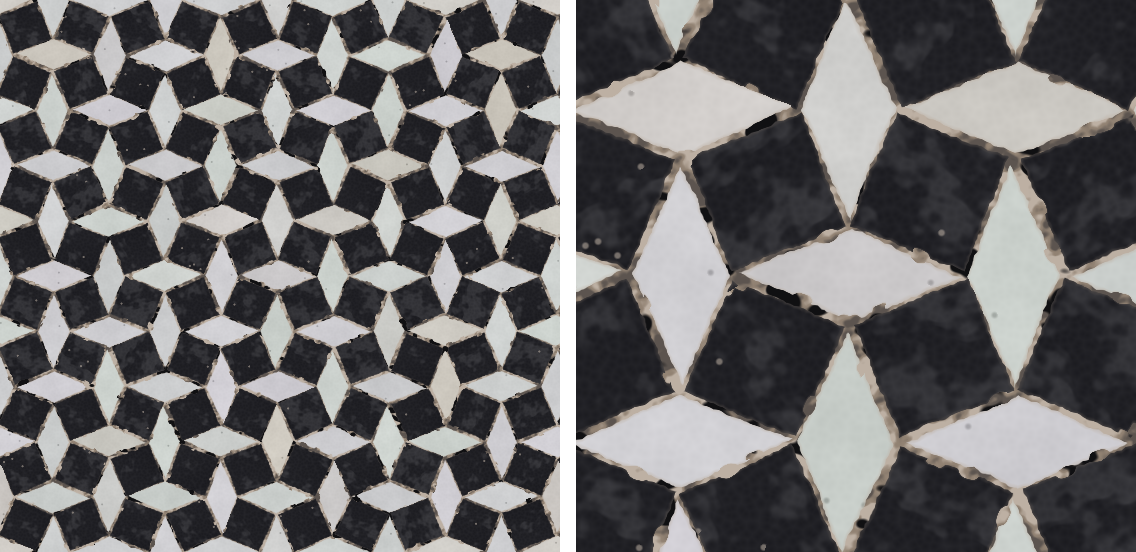
Left: the whole. Right: its middle third, enlarged.
Reproduce this pattern procedurally as a WebGL 2 fragment shader.

```glsl
#version 300 es
precision highp float;
// Worn mosaic of tilted black squares and pale rhombi set in sandy grout.
uniform vec2 u_resolution;
out vec4 fragColor;

const float TAU = 6.28319;
const float COUNT = 10.0;  // squares across and down, even so the tilt alternates
const float TILT = 0.40;   // rotation of the squares
const float GROUT = 0.016; // half the joint width, in cells

const vec3 BLACK = vec3(0.125, 0.125, 0.143);
const vec3 SLATE = vec3(0.205, 0.205, 0.222);
const vec3 CREAM = vec3(0.74, 0.69, 0.64);
const vec3 SAND = vec3(0.57, 0.51, 0.45);
const vec3 UMBER = vec3(0.36, 0.33, 0.31);

struct Tile { float dist; float kind; vec2 local; vec3 rnd; };

vec3 hash3(vec2 id) {
  vec3 p = fract(id.xyx * vec3(0.1031, 0.1030, 0.0973));
  p += dot(p, p.yxz + 33.33);
  return fract((p.xxy + p.yzz) * p.zyx);
}

mat2 turn(float a) {
  float c = cos(a), s = sin(a);
  return mat2(c, -s, s, c);
}

// Layered sines with whole wave numbers, so they wrap; about -1 to 1
float ripple(vec2 uv, float freq, float seed) {
  float sum = 0.0, amp = 0.55;
  for (int i = 0; i < 5; i++) {
    float a = float(i) * 2.4 + seed;
    vec2 wave = round(freq * vec2(cos(a), sin(a)));
    sum += amp * sin(TAU * dot(wave, uv) + seed * 9.0 + 2.5 * sum);
    freq *= 1.6;
    amp *= 0.72;
  }
  return sum;
}

// Wrapping cellular noise: distance to the nearest point and its random value
vec2 cellular(vec2 uv, float n) {
  vec2 p = uv * n, base = floor(p), best = vec2(9.0, 0.0);
  for (int j = -1; j <= 1; j++)
    for (int i = -1; i <= 1; i++) {
      vec2 id = base + vec2(i, j);
      vec3 h = hash3(mod(id, n) + n);
      float d = length(id + h.xy - p);
      if (d < best.x) best = vec2(d, h.z);
    }
  return best;
}

float squareDist(vec2 q, float side) {
  q = abs(q);
  return max(q.x, q.y) - 0.5 * side;
}

float rhombusDist(vec2 q, float side, float tilt) {
  return dot(abs(q), vec2(sin(tilt), cos(tilt))) - side * sin(tilt) * cos(tilt);
}

// Nearest tile: squares sit at cell centres (kind 0), rhombi at corners (kind 1)
Tile nearestTile(vec2 p, float tilt) {
  float side = 1.0 / (cos(tilt) + sin(tilt));
  Tile best = Tile(9.0, 0.0, vec2(0.0), vec3(0.0));
  for (int k = 0; k < 18; k++) {
    float kind = float(k / 9);
    vec2 id = floor(p) + vec2(k % 3, (k / 3) % 3) - 1.0;
    vec3 h = hash3(mod(id, COUNT) + 37.0 * kind + 5.0);
    float odd = mod(id.x + id.y, 2.0);
    vec2 q = p - id - 0.5 * (1.0 - kind) - 0.034 * (h.xy - 0.5);
    float angle = mix(tilt * (2.0 * odd - 1.0), odd * TAU * 0.25, kind);
    q = turn(angle + 0.07 * (h.z - 0.5)) * q;
    float d = kind < 0.5 ? squareDist(q, side) : rhombusDist(q, side, tilt);
    if (d < best.dist) best = Tile(d, kind, q, h);
  }
  best.dist += GROUT;
  return best;
}

vec3 groutColor(vec2 uv, float grain) {
  float tone = ripple(uv, 21.0, 1.7) + 0.5 * (grain - 0.45);
  vec3 c = mix(UMBER, SAND, smoothstep(-0.7, -0.1, tone));
  c = mix(c, CREAM, smoothstep(-0.1, 0.45, tone));
  return mix(c, 0.5 * BLACK, smoothstep(0.55, 0.8, ripple(uv, 13.0, 4.1)));
}

vec3 blackGlaze(vec2 uv, Tile t, float grain) {
  float cloud = ripple(uv, 17.0, t.rnd.x * 6.0) + 1.2 * (t.rnd.y - 0.5);
  vec3 c = mix(BLACK, SLATE, smoothstep(-0.1, 1.0, cloud));
  c += 0.05 * dot(t.local, t.rnd.yz - 0.5) + 0.035 * (grain - 0.45);
  vec2 fleck = cellular(uv, 110.0);
  float spot = step(0.975, fleck.y) * smoothstep(0.3, 0.12, fleck.x);
  return mix(c, CREAM, 0.55 * spot * step(0.5, t.rnd.z));
}

vec3 paleGlaze(vec2 uv, Tile t, float grain) {
  vec3 tint = mix(vec3(0.79, 0.815, 0.795), vec3(0.81, 0.80, 0.825), t.rnd.x);
  tint = mix(tint, vec3(0.80, 0.78, 0.74), smoothstep(0.65, 1.0, t.rnd.y));
  tint += 0.04 * (t.rnd.z - 0.5) + 0.014 * ripple(uv, 11.0, t.rnd.z * 6.0);
  vec2 pit = cellular(uv, 90.0);
  tint -= 0.16 * step(0.975, pit.y) * smoothstep(0.25, 0.05, pit.x);
  return tint + 0.02 * (grain - 0.45);
}

void main() {
  vec2 uv = gl_FragCoord.xy / u_resolution;
  float grain = cellular(uv, 190.0).x;
  vec2 wobble = vec2(ripple(uv, 14.0, 0.3), ripple(uv, 14.0, 2.2));
  Tile t = nearestTile(uv * COUNT + vec2(0.05, 0.0) + 0.009 * wobble, TILT);

  // Nibbled edges, with a few larger chips
  vec2 chip = cellular(uv, 75.0);
  float nearEdge = smoothstep(-0.07, 0.0, t.dist);
  float bite = step(0.86, chip.y) * smoothstep(0.55, 0.2, chip.x);
  float d = t.dist + nearEdge * (0.05 * bite + 0.014 * (grain - 0.45));

  // Glaze, paler and thinner towards the rim
  vec3 glaze = t.kind < 0.5 ? blackGlaze(uv, t, grain) : paleGlaze(uv, t, grain);
  vec3 rim = t.kind < 0.5 ? UMBER : CREAM;
  glaze = mix(glaze, rim, 0.4 * smoothstep(-0.022, 0.0, d));

  float soft = 0.6 * COUNT / min(u_resolution.x, u_resolution.y);
  vec3 color = mix(glaze, groutColor(uv, grain), smoothstep(-soft, soft, d));
  fragColor = vec4(clamp(color, 0.0, 1.0), 1.0);
}
```
